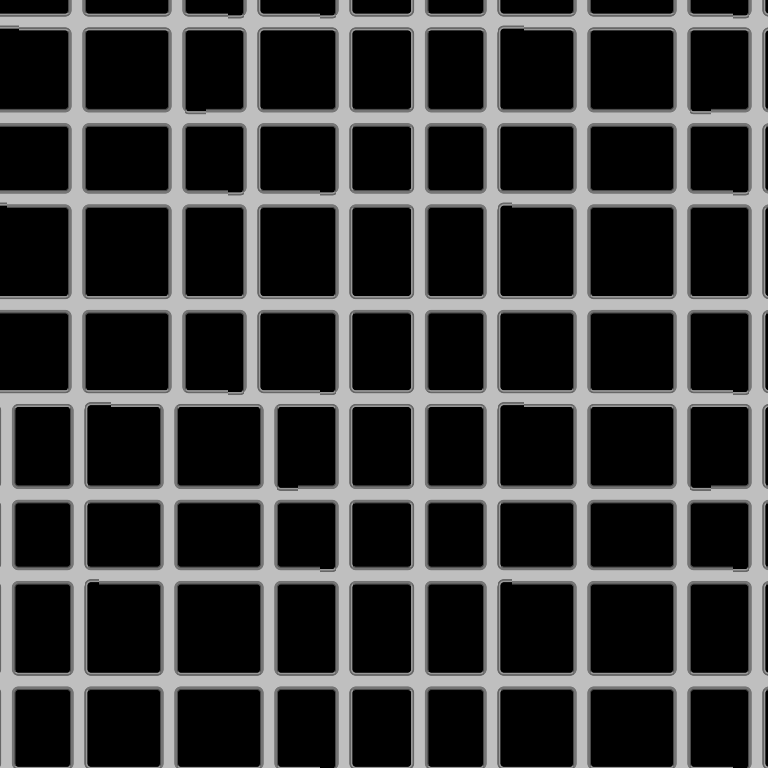
Reproduce this pattern procedurally as a Shadertoy shader.

```glsl
// Uneven grid of bevelled grey bars over black, with one offset quarter and nicked edges.

const float SHEET = 768.0;               // canvas height in layout units
const float PERIOD_X = 413.0;            // five columns
const float PERIOD_Y = 376.6;            // four rows

float hash(float n) {
    return fract(sin(n * 12.9898 + 4.1) * 437.585);
}

// Signed offset from a bar repeated every period
float wrapOffset(float x, float center, float period) {
    return mod(x - center + 0.5 * period, period) - 0.5 * period;
}

// Nearest column bar: signed offset, index
vec2 nearestColumn(float x) {
    float centers[5] = float[5](6.5, 79.0, 169.0, 269.0, 344.0);
    vec2 best = vec2(1e3, 0.0);
    for (int i = 0; i < 5; i++) {
        float s = wrapOffset(x, centers[i], PERIOD_X);
        if (abs(s) < abs(best.x)) best = vec2(s, float(i));
    }
    return best;
}

// Nearest row bar: signed offset (positive is below), index
vec2 nearestRow(float y) {
    float centers[4] = float[4](22.0, 117.8, 199.0, 304.5);
    vec2 best = vec2(1e3, 0.0);
    for (int i = 0; i < 4; i++) {
        float s = wrapOffset(y, centers[i], PERIOD_Y);
        if (abs(s) < abs(best.x)) best = vec2(s, float(i));
    }
    return best;
}

// Horizontal extent of the worn nick on one side of a row bar
vec2 nickSpan(vec2 row) {
    bool below = row.x > 0.0;
    if (row.y == 0.0) return below ? vec2(85.0, 111.0) : vec2(320.0, 336.0);
    if (row.y == 1.0 && !below) return vec2(277.0, 298.0);
    if (row.y == 2.0) return below ? vec2(85.0, 99.0) : vec2(320.0, 336.0);
    return vec2(-9.0);
}

void mainImage(out vec4 fragColor, in vec2 fragCoord) {
    float unit = SHEET / iResolution.y;
    vec2 p = vec2(fragCoord.x, iResolution.y - fragCoord.y) * unit;
    float aa = 0.5 * unit;

    // The upper left quarter is slid sideways
    if (p.x < 306.0 && p.y < 396.0) p.x += 92.0;

    vec2 column = nearestColumn(p.x);
    vec2 row = nearestRow(p.y);
    vec2 gap = abs(vec2(column.x, row.x));

    // Nicks push a cell slightly into its row bar
    vec2 span = nickSpan(row);
    float along = mod(p.x, PERIOD_X);
    float nick = smoothstep(span.x - aa, span.x + aa, along)
               * (1.0 - smoothstep(span.y - aa, span.y + aa, along));
    gap.y += 1.8 * nick;

    // Distance from the bars, with rounded cell corners
    float d = 12.0 - length(max(12.0 - gap, 0.0));

    // Soft bevel: light core, mid grey, dark rim
    float core = smoothstep(5.3 - aa, 5.3 + aa, d);
    float soft = mix(0.75, 0.46, core);
    soft = mix(soft, 0.29, smoothstep(7.9 - aa, 7.9 + aa, d));
    soft *= 1.0 - smoothstep(9.0 - aa, 9.0 + aa, d);

    // Outlined bevel: dark groove, then a pale hairline
    float lined = mix(0.75, 0.40, core);
    lined = mix(lined, 0.60, smoothstep(6.9 - aa, 6.9 + aa, d));
    lined *= 1.0 - smoothstep(8.4 - aa, 8.4 + aa, d);

    // Each side of each bar keeps one kind of bevel
    float side = gap.x < gap.y
        ? column.y * 2.0 + step(0.0, column.x)
        : 20.0 + row.y * 2.0 + step(0.0, row.x);
    float outlined = max(step(0.55, hash(side)), step(gap.y, gap.x) * nick);

    fragColor = vec4(vec3(mix(soft, lined, outlined)), 1.0);
}
```
